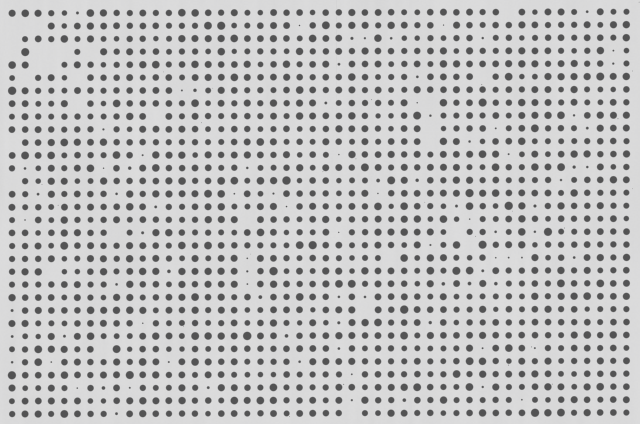
This pattern is drawn by a Shadertoy shader. Its source:

```glsl
const vec2 GRID_COUNT = vec2(48.0, 32.0);
const vec2 GRID_PITCH = vec2(0.03083, 0.03049);
const vec2 GRID_ORIGIN = vec2(0.0284, 0.0235);
const float GRID_TILT = 0.0024;
const vec3 PAPER = vec3(0.853, 0.853, 0.855);
const vec3 INK = vec3(0.325, 0.325, 0.328);

float hash(vec2 cell, float seed) {
    return fract(sin(dot(cell, vec2(127.1, 311.7)) + seed * 74.7) * 43758.5453);
}

float valueNoise(vec2 p, float seed) {
    vec2 i = floor(p);
    vec2 f = fract(p);
    f = f * f * (3.0 - 2.0 * f);
    float low = mix(hash(i, seed), hash(i + vec2(1.0, 0.0), seed), f.x);
    float high = mix(hash(i + vec2(0.0, 1.0), seed), hash(i + vec2(1.0), seed), f.x);
    return mix(low, high, f.y);
}

float disc(vec2 p, float radius, float soft) {
    return 1.0 - smoothstep(radius - soft, radius + soft, length(p));
}

// Mostly medium dots, with a few large, tiny or missing ones
float dotRadius(vec2 cell) {
    float spread = hash(cell, 1.0) + hash(cell, 2.0) - 1.0;
    float radius = 0.0076 + 0.0016 * spread;
    float kind = hash(cell, 3.0);
    if (kind > 0.965) radius = mix(0.0088, 0.0098, hash(cell, 4.0));
    if (kind < 0.055) radius = mix(0.0012, 0.0044, hash(cell, 5.0));

    // Losses gather near the upper left corner
    vec2 fromPatch = (cell - vec2(1.8, 28.2)) / vec2(2.0, 2.6);
    float loss = 0.008 + 0.65 * exp(-dot(fromPatch, fromPatch));
    return hash(cell, 6.0) < loss ? -1.0 : radius;
}

float dotGrid(vec2 p, float soft) {
    p.y -= GRID_TILT * p.x;
    vec2 cell = floor((p - GRID_ORIGIN) / GRID_PITCH + 0.5);
    cell = clamp(cell, vec2(0.0), GRID_COUNT - 1.0);
    vec2 jitter = vec2(hash(cell, 7.0), hash(cell, 8.0)) - 0.5;
    vec2 center = GRID_ORIGIN + cell * GRID_PITCH + jitter * 0.0007;
    return disc(p - center, dotRadius(cell), soft);
}

// Sparse flecks of dust
float specks(vec2 p, float pitch, float soft) {
    vec2 cell = floor(p / pitch);
    vec2 offset = 0.2 + 0.6 * vec2(hash(cell, 9.0), hash(cell, 10.0));
    float radius = mix(0.0003, 0.001, hash(cell, 11.0));
    float present = step(0.965, hash(cell, 12.0));
    return present * disc(p - (cell + offset) * pitch, radius, soft);
}

// Soft mottling, upright streaks and fine grain
float paperTone(vec2 p) {
    float mottling = valueNoise(p * 9.0, 13.0) - 0.5;
    float streaks = valueNoise(p * vec2(65.0, 5.0), 14.0) - 0.5;
    float grain = valueNoise(p * 300.0, 15.0) - 0.5;
    return 0.012 * mottling + 0.012 * streaks + 0.008 * grain;
}

// Faint vertical crease fading downward from the top
float crease(vec2 p, float x, float soft) {
    float line = 1.0 - smoothstep(0.0, soft, abs(p.x - x));
    return line * smoothstep(0.55, 1.0, p.y);
}

void mainImage(out vec4 fragColor, in vec2 fragCoord) {
    vec2 p = fragCoord / iResolution.y;
    float soft = max(0.0019, 0.7 / iResolution.y);

    vec3 color = PAPER + paperTone(p);
    color -= 0.02 * crease(p, 0.794, soft);
    color = mix(color, INK, 0.6 * specks(p, 0.041, soft));
    color = mix(color, INK + 0.5 * paperTone(p), dotGrid(p, soft));

    fragColor = vec4(color, 1.0);
}
```
